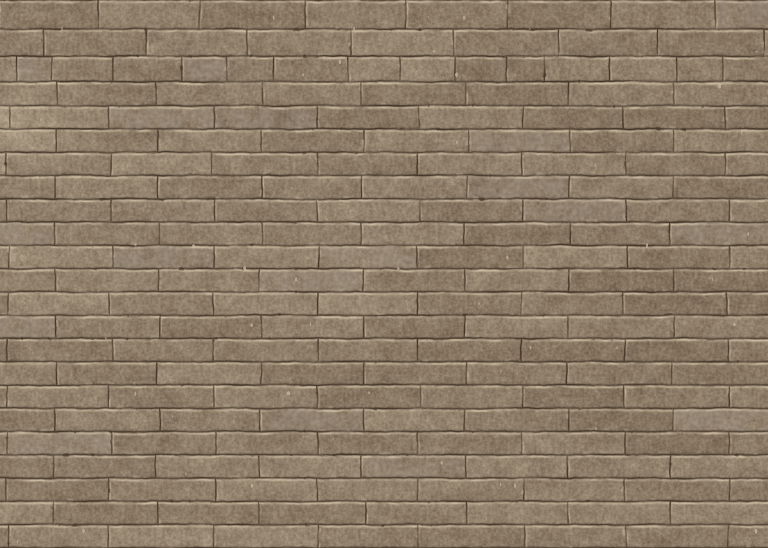
Give the GLSL for this texture, as a Shadertoy shader.

```glsl
// Weathered brick wall: thin tan courses in running bond with shadowed joints and pale mortar.

const float PITCH = 0.1876;                    // brick length, in canvas heights
const vec3 UMBER  = vec3(0.42, 0.35, 0.28);
const vec3 CREAM  = vec3(0.80, 0.74, 0.64);
const vec3 SHADOW = vec3(0.27, 0.215, 0.16);
const vec3 ASH    = vec3(0.60, 0.545, 0.485);

float hash(vec2 p) {
    p = fract(p * vec2(0.1731, 0.3917));
    p += dot(p, p.yx + 23.45);
    return fract(p.x * p.y * 17.37);
}

vec2 gradient(vec2 cell) {
    float a = 6.2832 * hash(cell);
    return vec2(cos(a), sin(a));
}

// Gradient noise, roughly -0.7 to 0.7
float gnoise(vec2 p) {
    vec2 i = floor(p), f = p - i;
    vec2 u = f * f * f * (f * (f * 6.0 - 15.0) + 10.0), e = vec2(0, 1);
    float a = dot(gradient(i), f);
    float b = dot(gradient(i + e.yx), f - e.yx);
    float c = dot(gradient(i + e.xy), f - e.xy);
    float d = dot(gradient(i + e.yy), f - e.yy);
    return mix(mix(a, b, u.x), mix(c, d, u.x), u.y);
}

float fbm(vec2 p) {
    float sum = 0.0, amp = 0.6;
    for (int i = 0; i < 4; i++) {
        sum += amp * gnoise(p);
        p = mat2(1.6, 1.2, -1.2, 1.6) * p + 7.3;
        amp *= 0.55;
    }
    return sum;
}

// Soft line of the given half width, never thinner than a pixel
float softLine(float s, float halfWidth) {
    float w = max(halfWidth, 0.6 / iResolution.y);
    return exp(-s * s / (w * w));
}

// Position of an upright joint, in bricks along its course
float jointAt(float i, float row, float jitter) {
    return i + jitter * (hash(vec2(i, row) + 31.7) - 0.5);
}

// Local position in a brick, its half size and its id; courses grow taller near the top
void findBrick(vec2 p, out vec2 local, out vec2 halfSize, out vec2 id) {
    float rise = max(p.y - 0.8, 0.0);
    float course = 23.55 * p.y - 13.75 * rise * rise;
    float height = 1.0 / (23.55 - 27.5 * rise);
    float row = floor(course);
    bool headers = row == 20.0;                // one course of short bricks
    float pitch = headers ? 0.1 : PITCH;
    float jitter = headers ? 0.45 : 0.05;
    float shift = mix(0.0145, 0.1, mod(row, 2.0)) - 0.022 * step(20.5, row);
    float u = (p.x - shift) / pitch;
    float i = floor(u);
    if (u < jointAt(i, row, jitter)) i -= 1.0;
    else if (u > jointAt(i + 1.0, row, jitter)) i += 1.0;
    float left = jointAt(i, row, jitter), right = jointAt(i + 1.0, row, jitter);
    local = vec2((u - 0.5 * (left + right)) * pitch, (course - row - 0.5) * height);
    halfSize = 0.5 * vec2((right - left) * pitch, height);
    id = vec2(i, row);
}

// Lightness of the fired face, 0 umber to 1 cream
float faceTone(vec2 p, vec2 id) {
    float tone = 0.36 + 0.15 * (hash(id + 5.1) - 0.5);
    tone += 0.10 * fbm(p * 4.0 + 3.0);                            // wall-wide stains
    tone += 0.25 * fbm(p * vec2(26.0, 34.0) + id * 3.7);          // blotches
    tone += 0.10 * gnoise(p * vec2(150.0, 50.0));                 // upright scuffs
    tone += 0.17 * gnoise(p * 135.0) + 0.17 * gnoise(p * 243.0);  // grain
    tone += 0.05 * (0.7 - p.x) * smoothstep(1.0, 0.3, p.y);       // paler lower left
    vec2 glow = (p - vec2(0.0, 0.77)) / vec2(0.16, 0.07);
    return tone + 0.2 * exp(-dot(glow, glow));
}

void mainImage(out vec4 fragColor, in vec2 fragCoord) {
    vec2 p = fragCoord / iResolution.y;
    vec2 sway = vec2(gnoise(p * 18.0), gnoise(p * 18.0 + 40.0));
    vec2 chip = vec2(gnoise(p * 70.0 + 11.0), gnoise(p * 70.0 + 60.0));
    vec2 local, halfSize, id;
    findBrick(p + 0.0022 * sway + 0.0012 * chip, local, halfSize, id);

    // Signed offsets from the nearest bed and upright joint, continuous across both
    vec2 toJoint = halfSize - abs(local);
    float below = local.y > 0.0 ? toJoint.y : -toJoint.y;
    float beside = local.x < 0.0 ? toJoint.x : -toJoint.x;
    float edge = min(toJoint.x, toJoint.y);

    // Brick face, some of it ashen
    vec3 color = mix(UMBER, CREAM, clamp(faceTone(p, id), -0.15, 1.0));
    float ashen = step(0.94, hash(id + 17.3)) * smoothstep(-0.3, 0.2, fbm(p * 28.0));
    color = mix(color, ASH + 0.12 * gnoise(p * 120.0), 0.6 * ashen);

    // Pale mortar and sunlit arris under the bed joint, and beside the upright one
    float wear = fbm(p * vec2(22.0, 30.0) + 9.0);
    float lit = softLine(below - 0.0034, 0.0024) * clamp(0.55 + 1.3 * wear, 0.1, 0.95);
    float flank = softLine(beside - 0.003, 0.0018) * clamp(0.25 + 1.3 * wear, 0.0, 0.8);
    float smear = smoothstep(0.12, 0.4, fbm(p * vec2(34.0, 44.0) + 90.0));
    smear *= 0.6 * smoothstep(0.008, 0.001, edge);
    color = mix(color, CREAM, max(max(lit, flank), smear));

    // Shadows in the joints: a soft lower arris, then a crisp gap of varying depth
    color *= 1.0 - 0.13 * smoothstep(0.006, 0.0, -below) * step(below, 0.0);
    float depth = gnoise(p * vec2(15.0, 24.0) + 33.0);
    float bed = softLine(below + 0.0004, 0.0017) * clamp(0.72 + 0.7 * depth, 0.3, 1.0);
    float upright = softLine(beside, 0.0015) * clamp(0.75 + 0.7 * depth, 0.3, 1.0);
    color = mix(color, SHADOW, max(bed, upright));

    // Small pits along the joints and rare lime flecks
    float pit = smoothstep(0.4, 0.52, gnoise(p * 62.0 + 70.0));
    color = mix(color, SHADOW, 0.7 * pit * smoothstep(0.005, 0.001, edge));
    float fleck = smoothstep(0.53, 0.62, gnoise(p * vec2(75.0, 48.0) + 150.0));
    color = mix(color, CREAM, 0.7 * fleck);

    fragColor = vec4(clamp(color, 0.0, 1.0), 1.0);
}
```
